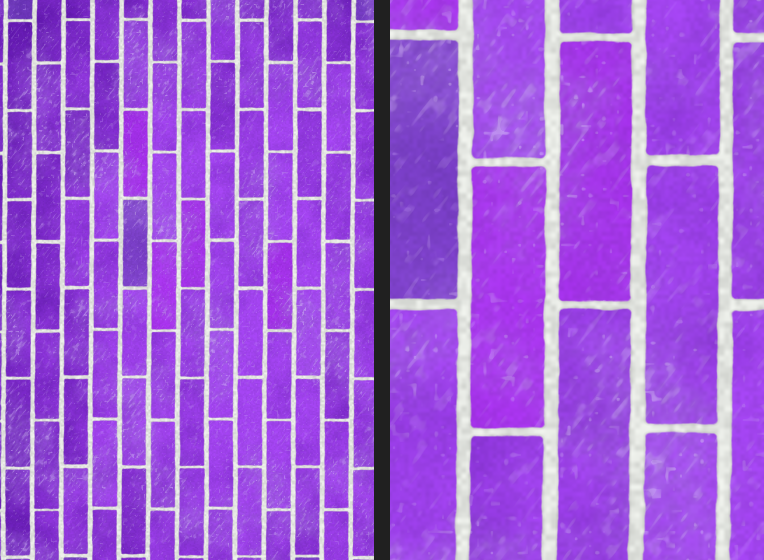
Left: the whole. Right: its middle third, enlarged.
Reproduce this texture procedurally as a Shadertoy shader.

```glsl
#define PITCH vec2(0.05176, 0.1596)
#define FIRST_JOINT vec2(0.0104, 0.9648)
#define JOINT_HALF vec2(0.0043, 0.0028)
#define STAGGER 0.481
#define TILT 0.005
#define CORNER 0.0025
#define EDGE_WEAR 0.0022
#define SPECK_AMOUNT 0.6
#define LIGHT_CENTER vec2(0.68, 0.45)

const vec3 DEEP = vec3(0.33, 0.06, 0.63);
const vec3 VIVID = vec3(0.61, 0.25, 0.91);
const vec3 HAZE = vec3(0.64, 0.48, 0.86);
const vec3 SLATE = vec3(0.40, 0.25, 0.70);
const vec3 MAGENTA = vec3(0.67, 0.16, 0.92);
const vec3 SPECK = vec3(0.78, 0.66, 0.93);
const vec3 MORTAR = vec3(0.91, 0.92, 0.90);

float hash(vec2 p) {
    vec3 h = fract(p.xyx * 0.1031);
    h += dot(h, h.yzx + 33.33);
    return fract((h.x + h.y) * h.z);
}

float noise(vec2 p) {
    vec2 cell = floor(p), f = fract(p);
    f = f * f * (3.0 - 2.0 * f);
    float low = mix(hash(cell), hash(cell + vec2(1, 0)), f.x);
    float high = mix(hash(cell + vec2(0, 1)), hash(cell + vec2(1, 1)), f.x);
    return mix(low, high, f.y);
}

float fbm(vec2 p) {
    float sum = 0.0, gain = 0.5;
    for (int i = 0; i < 4; i++) {
        sum += gain * noise(p);
        p = p * 2.03 + 17.0;
        gain *= 0.5;
    }
    return sum / 0.9375;
}

float roundedBox(vec2 p, vec2 halfSize, float radius) {
    vec2 d = abs(p) - halfSize + radius;
    return length(max(d, 0.0)) + min(max(d.x, d.y), 0.0) - radius;
}

vec3 brickColor(vec2 p, vec2 screen, vec2 id) {
    // Uneven light and tone per brick
    vec2 d = screen - LIGHT_CENTER;
    float tone = 1.03 - 1.1 * dot(d, d);
    tone += 0.34 * (hash(id + 71.0) - 0.5) + 0.5 * (fbm(p * 26.0 + 9.0) - 0.5);
    vec3 color = mix(DEEP, VIVID, clamp(tone, 0.0, 1.08));

    // A few odd bricks
    float kind = hash(id + 143.0);
    color = mix(color, SLATE, 0.6 * step(0.95, kind));
    color = mix(color, MAGENTA, 0.6 * step(kind, 0.05));

    // Chalky bloom, slanted streaks and small chips
    float bloom = smoothstep(0.42, 0.78, fbm(p * 13.0 + 40.0));
    vec2 slant = vec2(0.8 * p.x - 0.6 * p.y, 0.6 * p.x + 0.8 * p.y);
    float streak = noise(slant * vec2(330.0, 120.0) + 50.0);
    float chip = noise(p * 240.0 + 80.0);
    color = mix(color, HAZE, 0.45 * bloom * (0.4 + 0.8 * streak));
    float speck = 0.65 * smoothstep(0.68, 0.95, streak) + smoothstep(0.82, 0.98, chip);
    color = mix(color, SPECK, SPECK_AMOUNT * min(speck, 1.0) * (0.45 + 0.55 * bloom));
    return color * (0.96 + 0.08 * noise(p * 400.0));
}

void mainImage(out vec4 fragColor, in vec2 fragCoord) {
    vec2 screen = fragCoord / iResolution.xy;
    vec2 p = fragCoord / iResolution.y;

    // Staggered columns with a slight lean
    vec2 grid = p - FIRST_JOINT;
    grid.x += TILT * (1.0 - p.y) + 0.0012 * (noise(p * vec2(3.0, 7.0)) - 0.5);
    float column = floor(grid.x / PITCH.x);
    grid.y += STAGGER * PITCH.y * mod(column, 2.0);
    grid.y += 0.006 * (hash(vec2(column + 30.0, 5.0)) - 0.5);
    vec2 id = vec2(column, floor(grid.y / PITCH.y));
    vec2 local = (fract(grid / PITCH) - 0.5) * PITCH;

    // Worn brick outline
    vec2 sizeJitter = vec2(hash(id + 19.0), hash(id + 37.0)) - 0.5;
    vec2 halfSize = 0.5 * PITCH - JOINT_HALF + sizeJitter * vec2(0.0008, 0.0014);
    float dist = roundedBox(local, halfSize, CORNER);
    dist += EDGE_WEAR * (fbm(p * 85.0 + id * 7.0) - 0.5);

    // Grainy mortar, shaded where it meets the brick
    float grain = noise(p * 300.0 + 11.0);
    vec3 mortar = MORTAR * (0.91 + 0.13 * grain);
    mortar *= 0.93 + 0.07 * smoothstep(0.0, 0.002, dist);

    float soft = 0.7 / iResolution.y + 0.0003;
    vec3 color = mix(brickColor(p, screen, id), mortar, smoothstep(-soft, soft, dist));
    fragColor = vec4(clamp(color, 0.0, 1.0), 1.0);
}
```
